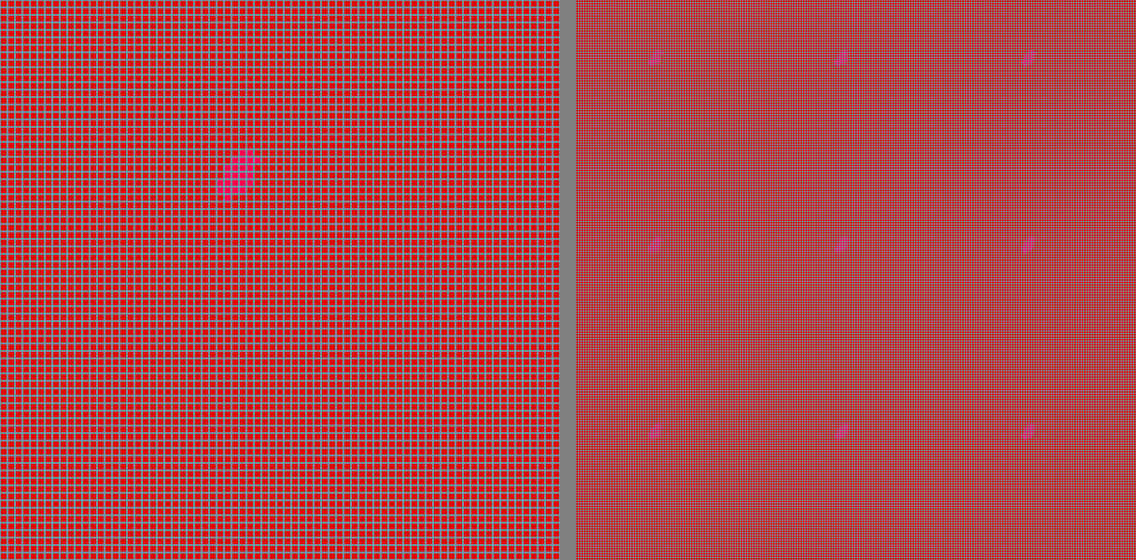
Left: one tile. Right: repeated 3 by 3.
Reproduce this pattern procedurally as a WebGL 2 fragment shader.

```glsl
#version 300 es
precision highp float;
// A fine square mesh: blue-grey lines over flat red cells, with one small
// slanted patch of cells tinted pink. Each axis gets a box-filtered coverage
// of the cell, and lines are centred on cell borders so the sheet tiles.

#define REPEATS 75.0                     // cells across and down
#define LINE_WIDTH 0.24                  // share of one cell
#define SOFTNESS 1.15                    // edge filter width in output samples
#define CELL_RED vec3(0.88, 0.03, 0.01)
#define LINE_GREY vec3(0.41, 0.62, 0.69)
#define PATCH_PINK vec3(1.0, 0.0, 0.29)
#define PATCH_CENTER vec2(31.35, 51.0)   // in cell indices
#define PATCH_RADII vec2(2.25, 3.2)      // in cells
#define PATCH_SLANT 0.45

uniform vec2 u_resolution;
out vec4 outColor;

// Coverage of the cell interior, 0 on the lines and 1 inside.
float cellCoverage(vec2 grid, vec2 filterWidth) {
    vec2 fromCenter = abs(fract(grid) - 0.5);
    float halfSide = 0.5 * (1.0 - LINE_WIDTH);
    vec2 cover = clamp((halfSide - fromCenter) / filterWidth + 0.5, 0.0, 1.0);
    return cover.x * cover.y;
}

// 1 for whole cells whose index falls inside a slanted ellipse.
float patchMask(vec2 cell) {
    vec2 offset = cell - PATCH_CENTER;
    offset -= REPEATS * round(offset / REPEATS); // wrap around the tile
    offset.x -= PATCH_SLANT * offset.y;
    return step(length(offset / PATCH_RADII), 1.0);
}

void main() {
    vec2 grid = gl_FragCoord.xy / u_resolution * REPEATS;
    vec2 filterWidth = SOFTNESS * REPEATS / u_resolution;

    vec3 cellColor = mix(CELL_RED, PATCH_PINK, patchMask(floor(grid)));
    vec3 color = mix(LINE_GREY, cellColor, cellCoverage(grid, filterWidth));
    outColor = vec4(color, 1.0);
}
```
